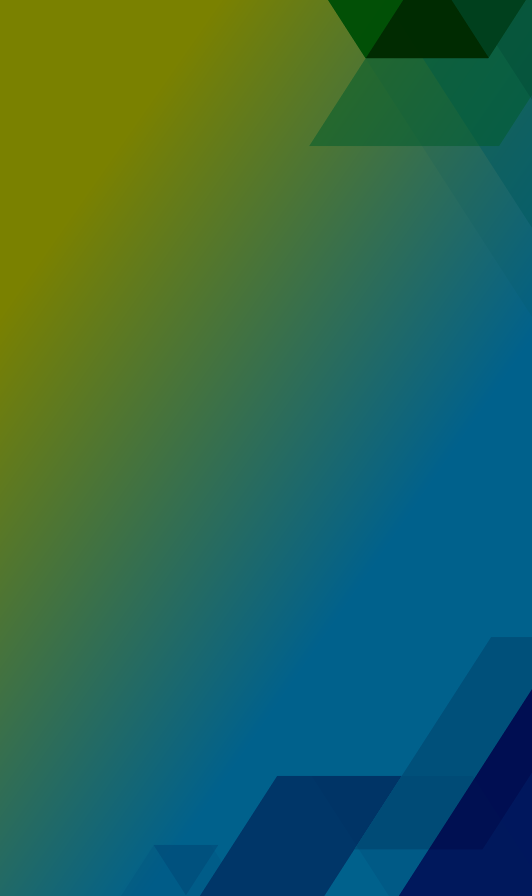
This background is drawn by a Shadertoy shader. Its source:

```glsl
// A diagonal olive-to-blue gradient with translucent slanted panels in two corners.
// Panels are products of half-planes in a skewed grid: "rise" is constant along
// rising edges, "fall" along falling edges, and y bounds the flat edges.

// Antialiased half-plane: 1 where value exceeds edge
float above(float value, float edge) {
    return clamp((value - edge) * iResolution.y + 0.5, 0.0, 1.0);
}

// Antialiased interval
float between(float value, float low, float high) {
    return above(value, low) * above(high, value);
}

void mainImage(out vec4 fragColor, in vec2 fragCoord) {
    // Canvas heights, with the width fitted to a 0.594 wide frame
    vec2 p = fragCoord / iResolution.y;
    p.x *= 0.59375 * iResolution.y / iResolution.x;

    float rise = p.x - 0.644 * p.y;          // x where a rising edge meets the bottom
    float fall = p.x - 0.644 * (1.0 - p.y);  // x where a falling edge meets the top

    // Background gradient
    float blend = clamp((0.82 * p.x + 0.57 * (1.0 - p.y) - 0.2) / 0.503, 0.0, 1.0);
    vec3 color = mix(vec3(0.48, 0.505, 0.0), vec3(0.0, 0.38, 0.55), blend);

    // Top right: falling veils
    color = mix(color, vec3(0.0, 0.33, 0.34), 0.12 * above(fall, 0.366));
    color = mix(color, vec3(0.0, 0.35, 0.37), 0.5 * above(fall, 0.430));

    // Top right: wide green parallelogram and its darker stripe
    float panel = above(p.y, 0.837) * between(rise, -0.194, 0.018);
    color = mix(color, vec3(0.0, 0.36, 0.17), 0.53 * panel);
    color = mix(color, vec3(0.0, 0.27, 0.20), 0.35 * above(fall, 0.522));

    // Top right: inverted trapezoid, shaded where it crosses the panel
    float trapezoid = above(p.y, 0.935) * above(fall, 0.366) * above(-0.057, rise);
    vec3 shade = mix(vec3(0.0, 0.31, 0.02), vec3(0.0, 0.165, 0.0), above(rise, -0.194));
    shade = mix(shade, vec3(0.0, 0.25, 0.11), above(fall, 0.504));
    color = mix(color, shade, 0.98 * trapezoid);

    // Bottom: small trapezoid holding a darker inverted triangle
    float small = above(0.057, p.y) * above(rise, 0.135) * above(-0.372, fall);
    color = mix(color, vec3(0.0, 0.30, 0.48), 0.25 * small);
    float triangle = above(0.057, p.y) * above(fall, -0.436) * above(0.207, rise);
    color = mix(color, vec3(0.0, 0.29, 0.47), 0.6 * triangle);

    // Bottom: dark blue parallelogram
    float low = above(0.134, p.y);
    color = mix(color, vec3(0.0, 0.19, 0.39), 0.88 * low * between(rise, 0.223, 0.362));

    // Bottom right: tall slanted band, then the navy corner it deepens
    float band = between(p.y, 0.052, 0.289) * between(rise, 0.362, 0.505);
    color = mix(color, vec3(0.0, 0.31, 0.475), 0.95 * band);
    vec3 navy = mix(vec3(0.0, 0.09, 0.365), vec3(0.0, 0.055, 0.32), band);
    color = mix(color, navy, above(rise, 0.445));

    // Faint shadow running across the low panels
    float shadow = low * above(rise, 0.223) * between(fall, -0.210, -0.030);
    color = mix(color, vec3(0.0, 0.12, 0.32), 0.1 * shadow);

    fragColor = vec4(color, 1.0);
}
```
